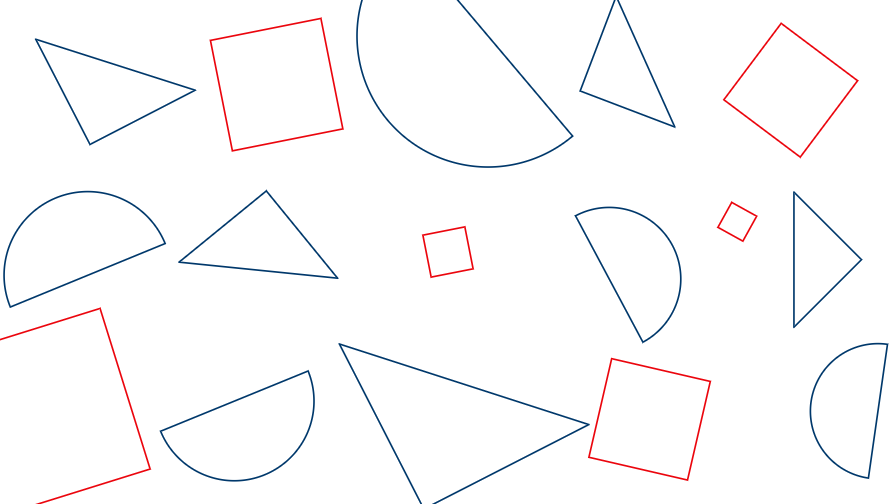
Give the GLSL for this pattern, as a Shadertoy shader.

```glsl
// Thin outlines of red squares, blue half discs and blue right triangles scattered on white.

// Signed distance to a square whose corners lie at the given radius on the axes
float diamond(vec2 p, float radius) {
    return (abs(p.x) + abs(p.y) - radius) * 0.70711;
}

// Coordinates of p in a frame whose x axis points along dir
vec2 toFrame(vec2 p, vec2 dir) {
    return vec2(dot(p, dir), dot(p, vec2(-dir.y, dir.x)));
}

// Antialiased coverage of a thin line along the zero contour
float stroke(float dist) {
    float pixel = 1.0 / iResolution.y;
    return clamp(0.5 + (0.00165 - abs(dist)) / pixel, 0.0, 1.0);
}

void mainImage(out vec4 fragColor, in vec2 fragCoord) {
    vec2 p = (fragCoord - 0.5 * iResolution.xy) / iResolution.y;
    float redInk = 0.0, blueInk = 0.0;

    // Loose 5 x 3 grid, rows widening downwards
    for (int i = 0; i < 15; i++) {
        vec2 g = vec2(i % 5 - 2, i / 5 - 1);
        vec2 center = vec2(g.x * (0.37 - 0.03 * g.y),
                           g.y * 0.336 + 0.028 * sin(5.0 * g.x + 2.0 * g.y));

        // Large shapes at top and bottom middle, a small one between, a big corner one
        float middle = max(1.0 - abs(g.x), 0.0);
        float corner = max(-g.x - 1.0, 0.0) * max(-g.y, 0.0);
        float radius = 0.15 - 0.008 * g.x + middle * (0.2 * abs(g.y) - 0.09) + 0.07 * corner;

        float angle = 0.98 - 0.49 * g.x - 3.42 * g.y + 0.21 * g.x * g.y;
        vec2 dir = vec2(cos(angle), sin(angle));
        vec2 q = toFrame(p - center, dir);

        // The three kinds alternate along the diagonals
        int kind = int(mod(g.x + g.y + 1.0, 3.0) + 0.5);
        if (kind == 1) {
            redInk = max(redInk, stroke(diamond(q, radius)));
        } else {
            // Half shapes are cut by a straight edge and centred by a shift
            q.x += 0.4 * radius;
            float whole = kind == 0 ? diamond(q, radius) : length(q) - radius;
            blueInk = max(blueInk, stroke(max(whole, -q.x)));
        }
    }

    // Tiny square in the gap on the right
    vec2 tiny = toFrame(p - vec2(0.574, 0.06), vec2(cos(0.28), sin(0.28)));
    redInk = max(redInk, stroke(diamond(tiny, 0.04)));

    vec3 color = mix(vec3(1.0), vec3(0.0, 0.22, 0.42), blueInk);
    color = mix(color, vec3(0.92, 0.02, 0.05), redInk);
    fragColor = vec4(color, 1.0);
}
```
